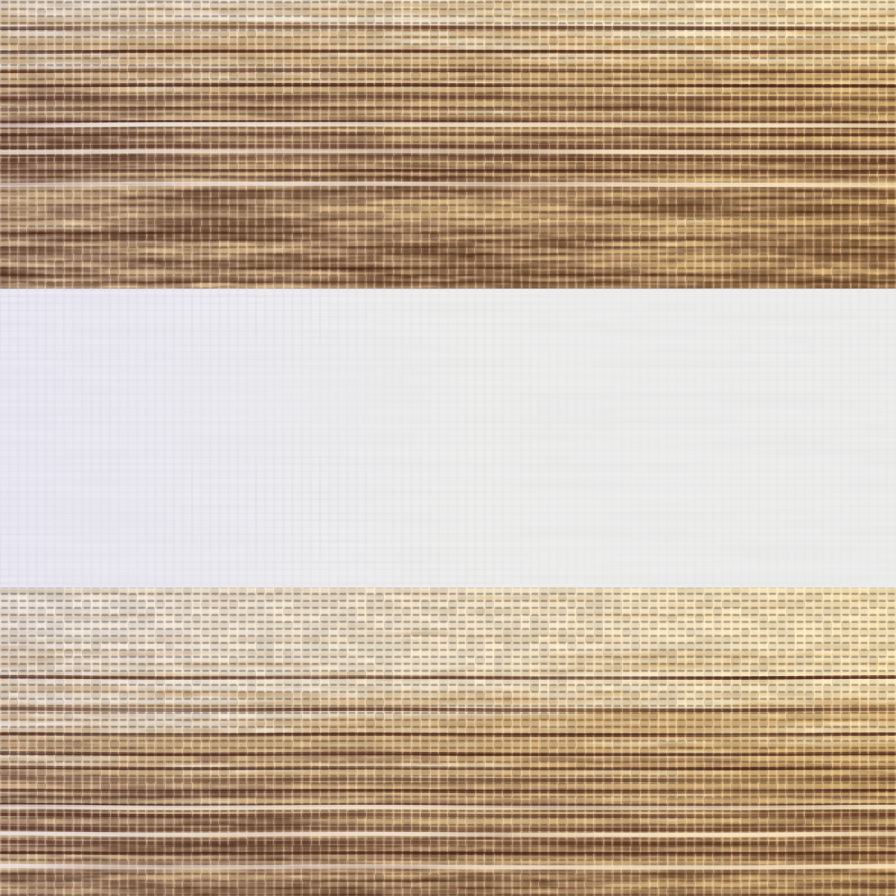
Write a three.js fragment shader that draws this texture.

```glsl
varying vec2 vUv;

float hash(vec2 p) {
  vec3 q = fract(p.xyx * 0.1031);
  q += dot(q, q.yzx + 33.33);
  return fract((q.x + q.y) * q.z);
}

float noise(vec2 p) {
  vec2 i = floor(p);
  vec2 f = fract(p);
  f = f * f * (3.0 - 2.0 * f);
  return mix(mix(hash(i), hash(i + vec2(1.0, 0.0)), f.x),
             mix(hash(i + vec2(0.0, 1.0)), hash(i + vec2(1.0, 1.0)), f.x), f.y);
}

// Yarn colour from pale cream (0) to dark brown (1)
vec3 yarnColor(float shade) {
  vec3 c = mix(vec3(0.89, 0.85, 0.79), vec3(0.77, 0.65, 0.49), smoothstep(0.0, 0.38, shade));
  c = mix(c, vec3(0.64, 0.51, 0.40), smoothstep(0.38, 0.58, shade));
  c = mix(c, vec3(0.49, 0.36, 0.26), smoothstep(0.55, 0.78, shade));
  return mix(c, vec3(0.36, 0.22, 0.15), smoothstep(0.75, 1.0, shade));
}

float threadLine(float y, float center, float width) {
  return 1.0 - smoothstep(width * 0.4, width, abs(y - center));
}

void main() {
  float x = vUv.x;
  float fall = 1.0 - vUv.y + 0.107;
  float band = floor(fall / 0.762);
  float depth = mod(fall, 0.762);
  float t = depth / 0.43;

  // Weave grid
  vec2 weave = vec2(x * 98.0, depth * 128.0);
  vec2 cell = abs(fract(weave) - 0.5);
  float warp = smoothstep(0.22, 0.5, cell.x);
  float gap = smoothstep(0.2, 0.5, cell.y);
  float knot = hash(floor(weave) + band * 57.0);

  // Streaky yarn, darker towards the lower edge
  float seed = band * 91.0;
  float fibres = 0.5 * noise(vec2(x * 4.0, depth * 150.0 + seed))
               + 0.3 * noise(vec2(x * 13.0, depth * 250.0 + seed))
               + 0.2 * noise(vec2(x * 48.0, depth * 300.0 + seed));
  float shade = 0.06 + 0.53 * smoothstep(0.12, 0.72, t) + (fibres - 0.5) * (0.3 + 0.85 * t);
  vec3 fabric = yarnColor(shade);

  // Dark threads at shrinking intervals
  float wobble = (noise(vec2(x * 5.0, 3.0 + seed)) - 0.5) * 0.006;
  float center = 0.233;
  float spacing = 0.085;
  for (int i = 0; i < 12; i++) {
    float id = float(i) + seed;
    float jitter = (hash(vec2(id, 7.0)) - 0.5) * 0.008;
    float strength = 0.45 + 0.5 * noise(vec2(x * 6.0, id * 3.7));
    float line = threadLine(t, center + jitter + wobble, 0.0065);
    fabric = mix(fabric, vec3(0.34, 0.19, 0.14), line * strength);
    center += spacing;
    spacing = max(spacing * 0.76, 0.032);
  }

  // Interlacing: shaded gaps and pale warp crossings
  fabric *= 1.0 - 0.3 * gap * (1.0 - warp);
  fabric = mix(fabric, vec3(0.94, 0.91, 0.84), warp * (1.0 - gap) * (0.16 + 0.24 * knot));
  fabric *= 0.97 + 0.1 * knot;

  // Pale threads across the darker part
  for (int i = 0; i < 3; i++) {
    float n = float(i);
    float line = threadLine(t, 0.573 + 0.062 * n + 0.0076 * n * n + wobble, 0.008);
    float strength = 0.6 + 0.4 * noise(vec2(x * 7.0, n * 5.0 + seed));
    fabric = mix(fabric, vec3(0.93, 0.89, 0.85), line * strength);
  }
  fabric *= mix(vec3(1.0, 1.0, 1.04), vec3(1.05, 1.01, 0.88), x);

  // Sheer strip with a faint grid
  vec3 sheer = mix(vec3(0.905, 0.9, 0.94), vec3(0.922, 0.921, 0.92), smoothstep(0.0, 0.55, x));
  float fade = mix(1.0, 0.45, smoothstep(0.2, 0.7, x)) * (0.5 + noise(vec2(x, vUv.y) * 9.0));
  float mesh = 0.6 * warp + 0.5 * gap - 0.35;
  sheer -= vec3(0.03, 0.03, 0.022) * mesh * fade;
  sheer += 0.012 * (noise(vec2(x * 8.0, depth * 256.0)) - 0.5);

  float woven = smoothstep(0.0, 0.002, depth) * (1.0 - smoothstep(0.428, 0.43, depth));
  gl_FragColor = vec4(mix(sheer, fabric, woven), 1.0);
}
```
